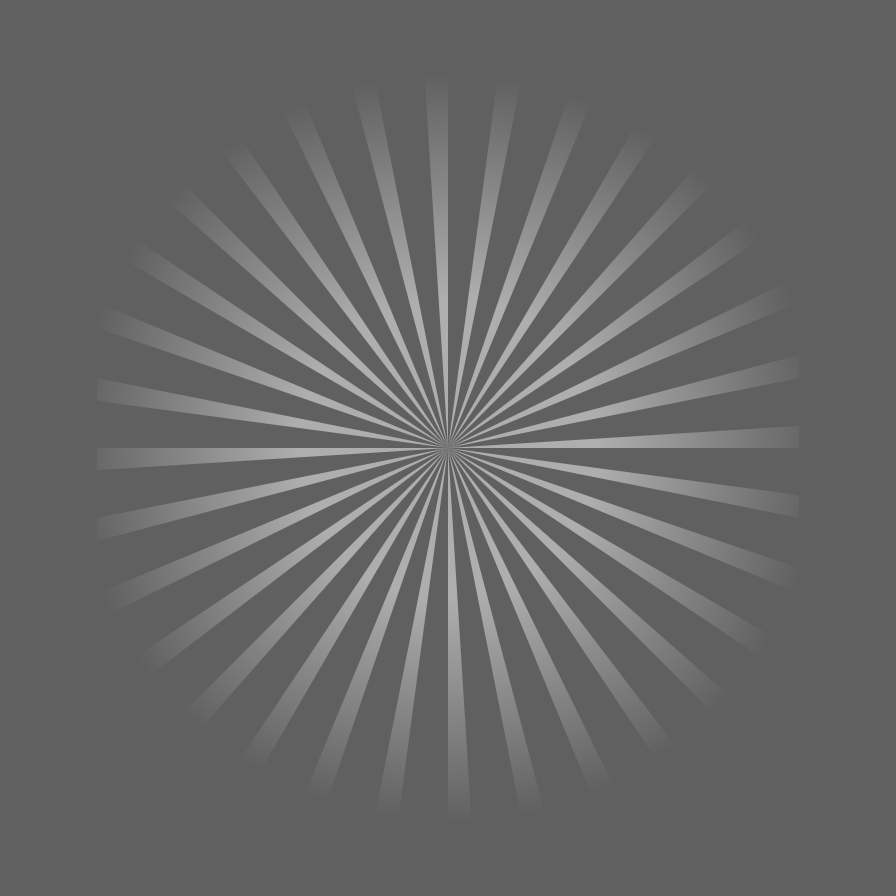
A WebGL 1 fragment shader for this background:

```glsl
precision highp float;

uniform vec2 u_resolution;

const float RAY_COUNT = 32.0;
const float RAY_FILL = 0.32;

// Running integral of a pulse that is on for the first RAY_FILL of each period
float pulseIntegral(float x) {
    return floor(x) * RAY_FILL + min(fract(x), RAY_FILL);
}

// Pulse averaged over a window, which keeps thin rays smooth near the hub
float filteredPulse(float x, float halfWidth) {
    return (pulseIntegral(x + halfWidth) - pulseIntegral(x - halfWidth)) / (2.0 * halfWidth);
}

void main() {
    float canvasSize = min(u_resolution.x, u_resolution.y);
    float pixel = 1.0 / canvasSize;
    vec2 p = (gl_FragCoord.xy - 0.5 * u_resolution) / canvasSize;
    float radius = max(length(p), 0.25 * pixel);

    // Evenly spaced rays, each starting on its angle and widening outward
    float raysPerRadian = RAY_COUNT / 6.283185;
    float phase = atan(p.y, p.x) * raysPerRadian;
    float rays = filteredPulse(phase, 0.5 * pixel * raysPerRadian / radius);

    // Radial fade, with the sides trimmed straight
    float fade = 1.0 - clamp((radius - 0.168) / (0.419 - 0.168), 0.0, 1.0);
    float sideTrim = clamp((0.392 - abs(p.x)) / pixel + 0.5, 0.0, 1.0);

    vec3 background = vec3(0.376);
    vec3 rayColor = vec3(0.682);
    gl_FragColor = vec4(mix(background, rayColor, rays * fade * sideTrim), 1.0);
}
```
